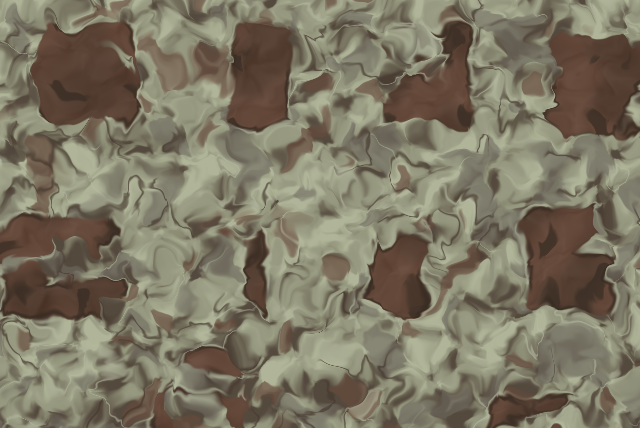
Write a Shadertoy shader that draws this texture.

```glsl
// Weathered wall: broken brown bricks sunk in swirling, glassy sage mortar.

float hash(vec2 cell) {
    vec3 q = fract(cell.xyx * vec3(0.1031, 0.1030, 0.0973));
    q += dot(q, q.yzx + 33.33);
    return fract((q.x + q.y) * q.z);
}

// Smooth value noise in -1..1, turned off the axes
float noise(vec2 p) {
    p = mat2(0.8, 0.6, -0.6, 0.8) * p;
    vec2 i = floor(p), f = p - i;
    f = f * f * f * (f * (f * 6.0 - 15.0) + 10.0);
    float low = mix(hash(i), hash(i + vec2(1, 0)), f.x);
    float high = mix(hash(i + vec2(0, 1)), hash(i + vec2(1, 1)), f.x);
    return 2.0 * mix(low, high, f.y) - 1.0;
}

// Repeated warping folds the plane into small curls
vec2 swirl(vec2 p) {
    float amount = 0.024, freq = 15.0;
    for (int i = 0; i < 4; i++) {
        p += amount * vec2(noise(p * freq + 17.3), noise(p.yx * freq + 71.9));
        amount *= 0.58;
        freq *= 1.75;
    }
    return p;
}

float roundedBox(vec2 p, vec2 halfSize, float radius) {
    vec2 q = abs(p) - halfSize + radius;
    return length(max(q, 0.0)) + min(max(q.x, q.y), 0.0) - radius;
}

// Distance to the nearest brick in the jittered courses
float brickDistance(vec2 p) {
    vec2 pitch = vec2(0.4, 0.43), start = vec2(0.14, 0.385);
    vec2 home = floor((p - start) / pitch + 0.5);
    float nearest = 1.0;
    for (int y = -1; y <= 1; y++)
    for (int x = -1; x <= 1; x++) {
        vec2 id = home + vec2(x, y);
        float tall = id == vec2(1, 0) ? 0.065 : 0.0;
        vec2 halfSize = vec2(0.06 + 0.085 * hash(id + 40.0), 0.115 + tall);
        if (tall > 0.0) halfSize.x = 0.085;
        vec2 centre = start + id * pitch + vec2(0.07 * id.y, -tall);
        centre += 0.03 * (vec2(hash(id + 5.0), hash(id + 23.0)) - 0.5);
        nearest = min(nearest, roundedBox(p - centre, halfSize, 0.03));
    }
    return nearest;
}

// Thin soft line along the zero contour of a field
float crease(float field, float width) {
    return 1.0 - smoothstep(0.0, width, abs(field));
}

void mainImage(out vec4 fragColor, in vec2 fragCoord) {
    vec2 p = fragCoord / iResolution.y;
    vec2 w = swirl(p);

    // Mortar tone: curled blobs with a glassy embossed sheen
    float blob = noise(w * 21.0);
    float sheen = blob - noise(w * 21.0 + vec2(0.25, -0.3));
    float grain = noise(w * 46.0 + 9.0);
    float glint = grain - noise(w * 46.0 + vec2(9.3, 8.65));
    float tone = 0.5 * blob + 0.3 * grain + 0.45 * sheen + 0.25 * glint + 0.22 * noise(w * 8.0 + 3.0);
    float value = 0.6 + 0.8 * tone;

    // Dirt gathers around the bricks and along the foot of the wall
    float outline = brickDistance(mix(p, w, 0.6));
    float foot = smoothstep(0.15, 0.05, p.y + 0.04 * noise(p * 7.0));
    float grime = max(smoothstep(0.04, -0.02, outline), foot);
    value -= 0.32 * grime * (0.75 + noise(w * 14.0 + 53.0));

    vec3 color = mix(vec3(0.33, 0.285, 0.24), vec3(0.59, 0.60, 0.50), smoothstep(-0.1, 0.62, value));
    color = mix(color, vec3(0.69, 0.71, 0.60), smoothstep(0.6, 1.15, value));

    // Small grey and rusty stains with dark curls
    float stain = noise(w * 17.0 + 131.0);
    color = mix(color, vec3(0.43, 0.41, 0.37), 0.6 * smoothstep(0.35, 0.6, stain));
    float rust = smoothstep(0.6, 0.8, -stain + 0.25 * foot);
    color = mix(color, vec3(0.40, 0.29, 0.235), 0.65 * rust);
    float patches = smoothstep(0.0, 0.5, noise(w * 12.0 + 211.0));
    color = mix(color, vec3(0.27, 0.22, 0.18), 0.7 * patches * crease(noise(w * 19.0 + 83.0), 0.22));

    // Short bright wisps that fade in and out
    float wisp = smoothstep(-0.1, 0.5, noise(w * 13.0 + 17.0));
    color = mix(color, vec3(0.71, 0.73, 0.63), 0.6 * wisp * crease(noise(w * 17.0 + 31.0), 0.14));

    // Brick faces, gnawed at the rim and broken by rounded holes
    vec2 gnaw = mix(p, w, 0.9);
    float decay = noise(gnaw * 9.0 + 301.0) + 0.35 * noise(gnaw * 21.0 + 5.0);
    float hole = 0.06 * (decay - 0.3 + 0.55 * foot);
    float edge = max(outline + 0.004 * noise(w * 24.0), hole);
    float face = smoothstep(0.003, -0.003, edge);
    vec3 brick = mix(vec3(0.325, 0.24, 0.19), vec3(0.395, 0.285, 0.228), smoothstep(-0.5, 0.6, noise(p * 11.0 + 7.0)));
    brick += 0.03 * sheen + 0.015 * glint;
    brick = mix(brick, vec3(0.22, 0.175, 0.14), 0.75 * smoothstep(0.5, 0.75, noise(w * 18.0 + 97.0)));
    color = mix(color, brick, face);

    // Broken shadow inside the rim and pale lip outside it
    float rim = smoothstep(-0.3, 0.5, noise(p * 17.0 + 61.0));
    color = mix(color, vec3(0.21, 0.165, 0.13), 0.75 * rim * crease(edge + 0.004, 0.007));
    color = mix(color, vec3(0.69, 0.71, 0.61), 0.65 * rim * crease(edge - 0.006, 0.006));

    fragColor = vec4(color, 1.0);
}
```
